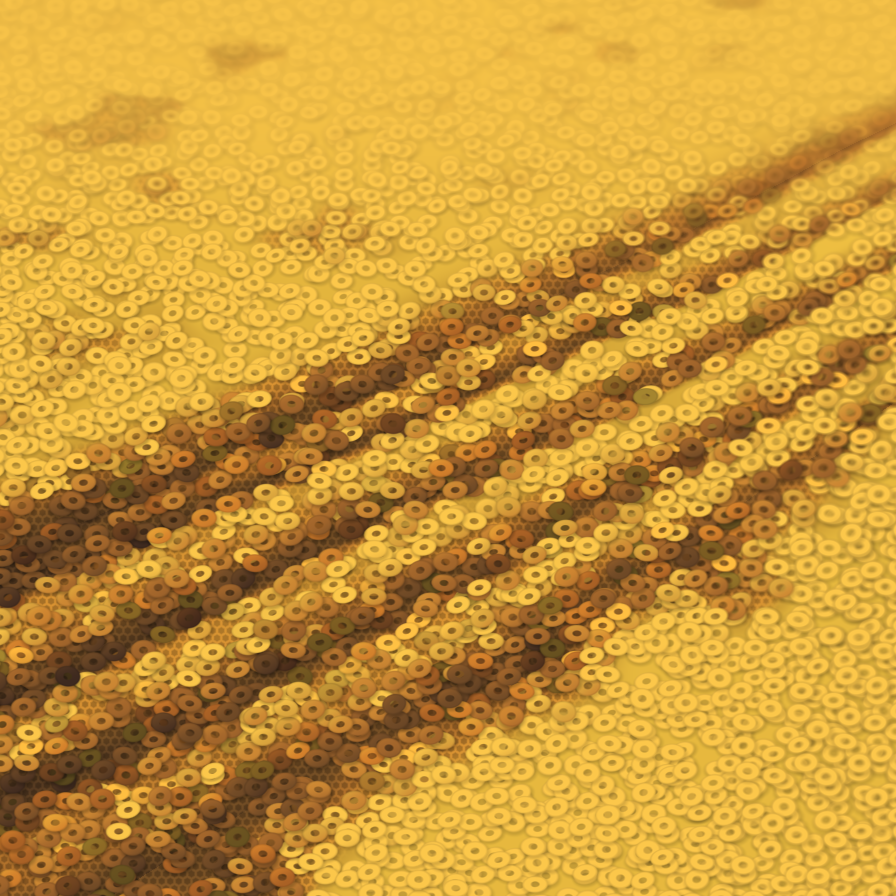
Write a WebGL 1 fragment shader that draws this texture.

```glsl
precision highp float;
// Gold sequined fabric gathered into diagonal folds, with soft focus at the far side.
uniform vec2 u_resolution;

float hash(vec2 p) {
  p = fract(p * vec2(0.1031, 0.1137));
  p += dot(p, p.yx + 33.33);
  return fract((p.x + p.y) * p.x * 17.13);
}

float noise(vec2 p) {
  vec2 i = floor(p), f = fract(p);
  f = f * f * (3.0 - 2.0 * f);
  return mix(mix(hash(i), hash(i + vec2(1, 0)), f.x),
             mix(hash(i + vec2(0, 1)), hash(i + vec2(1, 1)), f.x), f.y);
}

float crease(float x, float start, float slope, float bend) {
  return start + x * (slope + bend * x);
}

// Rounded fold between two creases, brightest near its upper side
float fold(float y, float low, float high, float ridge) {
  float t = (y - low) / (high - low);
  return smoothstep(-0.05, ridge, t) * (1.0 - smoothstep(ridge + 0.14, 1.02, t));
}

// Overall illumination of the draped cloth
float clothLight(vec2 p) {
  float x = p.x;
  float y = p.y + 0.008 * (noise(p * 9.0) - 0.5);
  float a = crease(x, 0.375, 0.44, 0.05);
  float b = crease(x, 0.336, 0.40, 0.049);
  float c = crease(x, 0.212, 0.485, 0.01);
  float d = crease(x, 0.102, 0.47, 0.05);
  float e = crease(x, -0.070, 0.59, 0.03);
  float valley = mix(0.13, 0.47, x);
  float patches = noise(p * vec2(7.0, 15.0) + 4.0);
  if (y > a) {
    float rise = smoothstep(-0.02, 0.125 - 0.05 * x, y - a);
    float mottle = noise(p * vec2(16.0, 34.0)) * 0.6 + patches * 0.4;
    float dim = smoothstep(0.45, 0.85, mottle) * smoothstep(0.1, 0.2, y - a);
    float corner = smoothstep(0.86, 1.0, y) * (1.0 - smoothstep(0.1, 0.6, x));
    return mix(valley, 0.94, rise) - 0.22 * dim - 0.08 * corner;
  }
  if (y > b) return valley + 0.42 * fold(y, b, a, 0.55) * smoothstep(-0.05, 0.35, x);
  if (y > c) return valley + 0.54 * fold(y, c, b, 0.68);
  if (y > d) return valley + 0.52 * fold(y, d, c, 0.64);
  if (y > e) return valley + 0.42 * fold(y, e, d, 0.52);
  float away = e - y + 0.12 * (patches - 0.5);
  return mix(0.27, 0.96, smoothstep(-0.02, 0.25 - 0.14 * x, away));
}

vec3 goldRamp(float l) {
  vec3 c = mix(vec3(0.24, 0.16, 0.12), vec3(0.44, 0.29, 0.15), smoothstep(0.0, 0.26, l));
  c = mix(c, vec3(0.64, 0.40, 0.17), smoothstep(0.24, 0.43, l));
  c = mix(c, vec3(0.80, 0.53, 0.20), smoothstep(0.42, 0.58, l));
  c = mix(c, vec3(0.86, 0.65, 0.24), smoothstep(0.57, 0.70, l));
  return mix(c, vec3(0.99, 0.78, 0.29), smoothstep(0.68, 0.82, l));
}

// Hexagonal netting: 1 on the threads
float netting(vec2 p, float blur) {
  vec2 s = vec2(1.0, 1.732) * 0.0095;
  vec2 a = mod(p, s) - 0.5 * s;
  vec2 b = mod(p - 0.5 * s, s) - 0.5 * s;
  vec2 g = abs(dot(a, a) < dot(b, b) ? a : b);
  float edge = 0.5 * s.x - max(g.x, dot(g, vec2(0.5, 0.866)));
  return 1.0 - smoothstep(0.0002, 0.0012 + blur, edge);
}

void main() {
  vec2 p = gl_FragCoord.xy / u_resolution;
  float blur = 0.7 / u_resolution.y + 0.0006
             + 0.007 * smoothstep(0.66, 1.0, p.y) + 0.002 * smoothstep(0.7, 1.0, p.x);
  float base = clothLight(p);
  float flatness = smoothstep(0.68, 0.88, base);

  // Backing cloth and its net
  vec3 color = goldRamp(base * 0.84 - 0.02) * vec3(0.98, 1.0, 0.9);
  color *= mix(0.84, 0.95, flatness) + 0.25 * netting(p, blur) * (1.0 - flatness);

  // Three overlapping layers of scattered sequins
  vec2 cellSize = vec2(0.030, 0.026);
  for (int layer = 0; layer < 3; layer++) {
    float seed = float(layer) * 37.0;
    vec2 shift = float(layer) * vec2(0.37, 0.61);
    vec2 grid = vec2(p.x, p.y - 0.48 * p.x) / cellSize + shift;
    for (int j = -1; j <= 1; j++) {
      for (int i = -1; i <= 1; i++) {
        vec2 id = floor(grid) + vec2(float(i), float(j));
        vec2 key = id + seed + 91.0;
        float pick = hash(key + 7.7), tone = hash(key + 19.3);
        vec2 jitter = vec2(hash(key), hash(key + 53.1)) - 0.5;
        vec2 center = (id + 0.5 + 0.7 * jitter - shift) * cellSize;
        center.y += 0.48 * center.x;

        float l = clothLight(center);
        float present = step(pick, 0.58 + 0.3 * l);
        float lean = 0.5 * (hash(key + 71.9) - 0.3);
        vec2 q = p - center;
        q = vec2(q.x + lean * q.y, (q.y - lean * q.x) * (1.2 + 0.35 * tone));
        float radius = mix(0.0142, 0.0115, smoothstep(0.5, 0.85, center.y));
        float r = length(q);
        float disc = 1.0 - smoothstep(radius - blur, radius + blur, r);
        float hole = 1.0 - smoothstep(radius * 0.34 - blur, radius * 0.34 + blur, r);
        float shadow = 1.0 - smoothstep(radius * 0.85, radius * 1.25 + blur,
                                        length(q + vec2(-0.001, 0.003)));
        color *= 1.0 - mix(0.22, 0.14, flatness) * present * shadow;

        // Facets flash on ridges, turn copper or olive in shade
        float spread = mix(0.40, 0.24, smoothstep(0.7, 0.88, l));
        float shine = l + spread * (tone - 0.42) + 5.0 * dot(q, vec2(-0.5, 0.8));
        shine += 0.26 * step(0.74, tone) * smoothstep(0.42, 0.62, l);
        vec3 metal = goldRamp(shine);
        float shade = 1.0 - smoothstep(0.5, 0.8, l);
        metal = mix(metal, metal * vec3(1.04, 0.95, 0.85), shade * step(0.55, pick));
        metal = mix(metal, vec3(0.40, 0.34, 0.11), 0.65 * shade * step(pick, 0.07));
        metal *= 1.0 - 0.10 * smoothstep(radius * 0.78, radius, r);
        color = mix(color, metal, present * disc * (1.0 - 0.7 * hole));
        color *= 1.0 - mix(0.15, 0.08, flatness) * present * hole;
      }
    }
  }

  // Distant cloth melts into a smooth golden haze
  float haze = 0.75 * smoothstep(0.62, 0.95, p.y);
  color = mix(color, goldRamp(base + 0.02), haze);
  gl_FragColor = vec4(color, 1.0);
}
```
